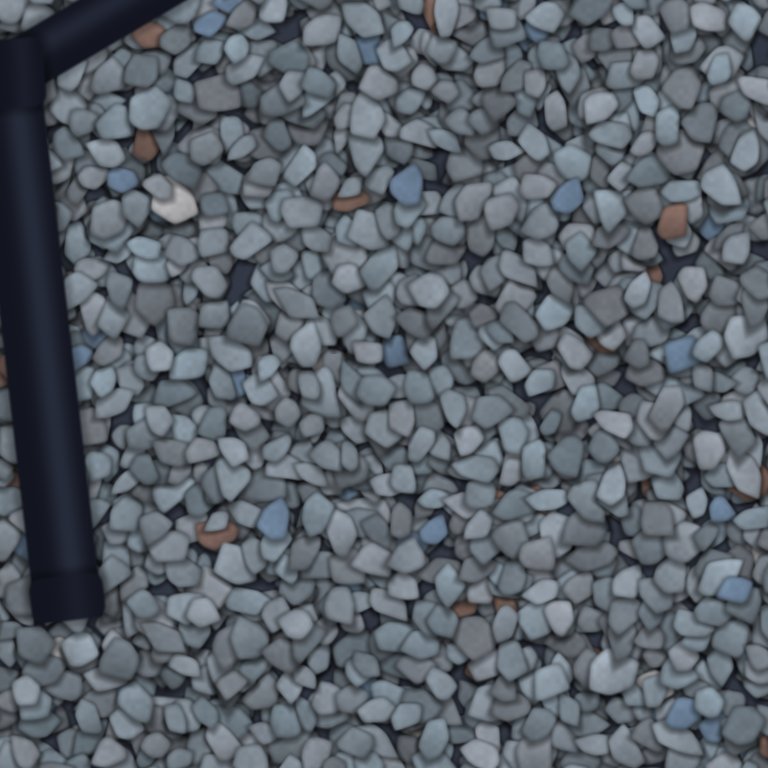
Give the GLSL for this texture, as a Shadertoy shader.

```glsl
// Blue-grey crushed gravel with a black tubular metal leg along the left side.

float hash(vec2 p) {
    return fract(sin(dot(p, vec2(127.1, 311.7))) * 43758.5453);
}

float noise(vec2 p) {
    vec2 i = floor(p), f = fract(p);
    f = f * f * (3.0 - 2.0 * f);
    return mix(mix(hash(i), hash(i + vec2(1, 0)), f.x),
               mix(hash(i + vec2(0, 1)), hash(i + vec2(1, 1)), f.x), f.y);
}

// Rounded irregular polygon: a soft maximum of six half planes
float stoneDistance(vec2 q, vec2 id) {
    float turn = 6.2832 * hash(id + 3.1);
    q = mat2(cos(turn), -sin(turn), sin(turn), cos(turn)) * q;
    q.y *= 1.0 + 0.65 * hash(id + 5.7);
    float radius = mix(0.43, 0.66, hash(id + 8.3));
    float sum = 0.0;
    for (int k = 0; k < 6; k++) {
        float h = hash(id + float(k) * 1.37 + 11.0);
        float a = (float(k) + 0.75 * h) * 1.0472;
        float side = dot(q, vec2(cos(a), sin(a))) - radius * (0.78 + 0.4 * fract(h * 17.0));
        sum += exp(16.0 * side);
    }
    return log(sum) / 16.0;
}

vec3 stoneColor(vec2 id) {
    float tone = mix(0.42, 0.6, hash(id + 21.0));
    vec3 tint = mix(vec3(0.89, 1.0, 1.08), vec3(0.96, 1.0, 1.06), hash(id + 23.0));
    vec3 color = tone * tint;
    float kind = hash(id + 27.0);
    if (kind < 0.006) color = vec3(0.47, 0.38, 0.35);       // brown
    else if (kind < 0.013) color = vec3(0.69, 0.69, 0.70);  // pale quartz
    else if (kind < 0.045) color = vec3(0.40, 0.48, 0.57);  // slate blue
    return color;
}

// Four layers of scattered stones, each shading those beneath it
vec3 gravel(vec2 p) {
    vec3 color = vec3(0.19, 0.21, 0.26);
    float grain = noise(p * 150.0) * 0.6 + noise(p * 70.0 + 9.0) * 0.4 - 0.5;
    for (int layer = 0; layer < 4; layer++) {
        float level = float(layer);
        vec2 q = p * 23.0 + level * vec2(37.37, 53.61);
        for (int y = -1; y <= 1; y++)
        for (int x = -1; x <= 1; x++) {
            vec2 id = floor(q) + vec2(x, y);
            if (hash(id + 41.0) > 0.8) continue;
            vec2 jitter = vec2(hash(id + 1.3), hash(id + 2.9)) - 0.5;
            vec2 offset = q - id - 0.5 - 0.9 * jitter;
            float d = stoneDistance(offset, id);

            // Contact shadow, deeper below the stone
            color *= mix(0.58, 1.0, smoothstep(-0.06, 0.2, d + 0.12 * offset.y));

            // Flat face with a random tilt and a darker rounded rim
            float tilt = 6.2832 * hash(id + 31.0);
            float light = 1.0 + 0.14 * dot(offset, vec2(cos(tilt), sin(tilt)))
                        + 0.13 * offset.y + 0.13 * grain;
            light *= mix(0.8, 1.0, smoothstep(0.02, -0.16, d));
            light *= 0.85 + 0.05 * level;
            color = mix(color, stoneColor(id) * light, smoothstep(0.06, -0.06, d));
        }
    }
    return color * (0.97 + 0.1 * noise(p * 6.0));
}

// Rounded bar from a to b: x is the distance, y the position across it
vec2 bar(vec2 p, vec2 a, vec2 b, float radius) {
    vec2 dir = normalize(b - a);
    float halfLength = 0.5 * length(b - a);
    vec2 q = p - 0.5 * (a + b);
    q = vec2(dot(q, dir), dot(q, vec2(-dir.y, dir.x)));
    vec2 e = abs(q) - vec2(halfLength, radius) + 0.016;
    float d = length(max(e, 0.0)) + min(max(e.x, e.y), 0.0) - 0.016;
    return vec2(d, q.y / radius);
}

vec3 paintBar(vec3 color, vec2 tube, float gloss) {
    color *= mix(0.7, 1.0, smoothstep(0.0, 0.016, tube.x));
    float sheen = exp(-5.0 * pow(tube.y - 0.25, 2.0));
    vec3 metal = mix(vec3(0.07, 0.08, 0.12), vec3(0.15, 0.17, 0.23), sheen * gloss);
    return mix(color, metal, smoothstep(0.003, -0.003, tube.x));
}

void mainImage(out vec4 fragColor, in vec2 fragCoord) {
    vec2 p = fragCoord / iResolution.y;
    vec3 color = gravel(p);

    // Upper brace, long leg, rubber foot and joint
    color = paintBar(color, bar(p, vec2(0.02, 0.91), vec2(0.24, 1.04), 0.036), 0.8);
    color = paintBar(color, bar(p, vec2(0.008, 0.90), vec2(0.088, 0.215), 0.044), 1.0);
    color = paintBar(color, bar(p, vec2(0.084, 0.25), vec2(0.091, 0.192), 0.048), 0.4);
    color = paintBar(color, bar(p, vec2(0.018, 0.95), vec2(0.024, 0.86), 0.037), 0.4);

    fragColor = vec4(color, 1.0);
}
```
